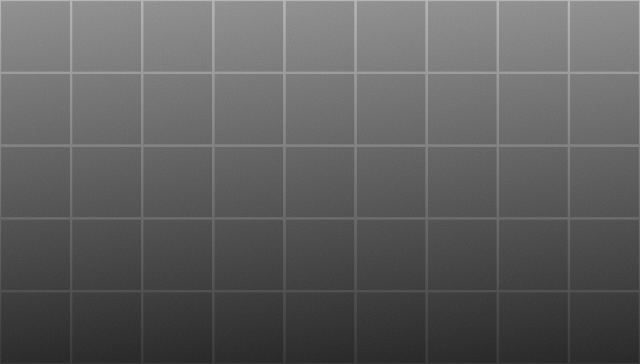
A WebGL 2 fragment shader for this pattern:

```glsl
#version 300 es
precision highp float;

uniform vec2 u_resolution;
out vec4 fragColor;

vec2 hash2(vec2 p) {
  vec3 q = fract(p.xyx * vec3(0.1031, 0.1030, 0.0973));
  q += dot(q, q.yzx + 33.33);
  return fract((q.xx + q.yz) * q.zy);
}

// Distance to the nearest scattered point
float cellularNoise(vec2 p) {
  vec2 cell = floor(p);
  float nearest = 2.0;
  for (int y = -1; y <= 1; y++) {
    for (int x = -1; x <= 1; x++) {
      vec2 neighbor = cell + vec2(x, y);
      nearest = min(nearest, length(neighbor + hash2(neighbor) - p));
    }
  }
  return nearest;
}

// Coverage of a line of the given half width, at least one pixel soft
float lineMask(float dist, float halfWidth) {
  float soft = max(0.5 / u_resolution.y, 0.0012);
  return 1.0 - smoothstep(halfWidth - soft, halfWidth + soft, dist);
}

void main() {
  vec2 uv = gl_FragCoord.xy / u_resolution;
  vec2 canvas = vec2(u_resolution.x / u_resolution.y, 1.0);

  // Nine by five panels, with seams centred on their borders
  vec2 grid = vec2(9.0, 5.0);
  vec2 panel = fract(uv * grid);
  vec2 toSeam = min(panel, 1.0 - panel) / grid * canvas;
  float seam = max(lineMask(toSeam.x, 0.0034), lineMask(toSeam.y, 0.0034));

  // Vertical fade with a slight tilt inside each panel
  float face = mix(0.168, 0.568, uv.y) + 0.014 * (0.5 - panel.x);

  // Fine surface grain
  face += 0.03 * (cellularNoise(uv * canvas * 240.0) - 0.48);

  // Seams catch more light towards the top
  float seamTone = mix(0.22, 0.71, uv.y);
  float shade = mix(face, seamTone, seam);
  fragColor = vec4(vec3(shade), 1.0);
}
```
